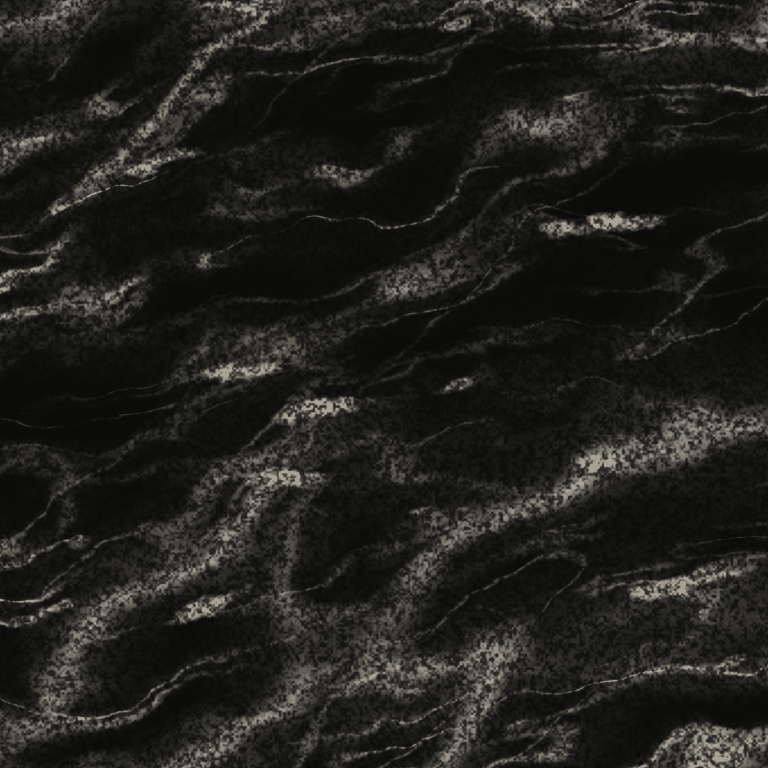
A three.js fragment shader for this texture:

```glsl
// Polished black granite with pale, grainy veins.
// Veins are contour lines of stretched noise in a bent, sheared flow space,
// joined by diagonal cracks and scattered mineral pockets, all over near-black.

varying vec2 vUv;

const vec3 STONE_DARK = vec3(0.042, 0.042, 0.037);
const vec3 VEIN_PALE = vec3(0.66, 0.635, 0.585);

const float FLOW_SLOPE = 0.16;       // rise of the layering to the right
const float BROAD_BEND = 0.22;
const float FINE_BEND = 0.075;
const vec2 STREAK_SCALE = vec2(1.6, 9.0);
const float STREAK_WIDTH = 0.052;
const float STREAK_STRENGTH = 0.66;
const float CRACK_ANGLE = 0.60;
const vec2 CRACK_SCALE = vec2(1.1, 4.5);
const float CRACK_WIDTH = 0.036;
const float CRACK_STRENGTH = 0.52;
const float POCKET_COUNT = 15.0;
const float HAZE_STRENGTH = 0.11;
const float GRAIN_SCALE = 170.0;

float hash(vec2 p) {
  vec3 a = fract(p.xyx * 0.1031);
  a += dot(a, a.yzx + 33.33);
  return fract((a.x + a.y) * a.z);
}

float noise(vec2 p) {
  vec2 i = floor(p);
  vec2 f = fract(p);
  f = f * f * (3.0 - 2.0 * f);
  float low = mix(hash(i), hash(i + vec2(1.0, 0.0)), f.x);
  float high = mix(hash(i + vec2(0.0, 1.0)), hash(i + vec2(1.0, 1.0)), f.x);
  return mix(low, high, f.y);
}

float fbm(vec2 p) {
  float sum = 0.0;
  float amp = 0.5;
  for (int i = 0; i < 4; i++) {
    sum += amp * noise(p);
    p = p * 2.03 + vec2(17.3, 9.1);
    amp *= 0.5;
  }
  return sum / 0.9375;
}

// Bright contour line with a faint halo around it
float vein(vec2 p, float width) {
  float n = mix(noise(p), noise(p * 2.7 + 31.7), 0.25);
  float d = abs(n - 0.5);
  float core = 1.0 - smoothstep(0.0, width, d);
  float halo = 1.0 - smoothstep(0.0, width * 3.5, d);
  return 0.87 * core + 0.13 * halo;
}

// Layers one pale feature over the others without overshooting
float cover(float base, float top) {
  return base + top * (1.0 - base);
}

// Elongated mineral lumps with ragged rims
float pockets(vec2 p, float ragged) {
  float sum = 0.0;
  for (float i = 0.0; i < POCKET_COUNT; i++) {
    vec2 centre = vec2(hash(vec2(i, 3.0)), hash(vec2(i, 47.0)));
    float big = hash(vec2(i, 91.0));
    vec2 d = p - centre;
    d.y -= d.x * mix(0.0, 0.45, hash(vec2(i, 63.0)));
    vec2 size = mix(vec2(0.022, 0.007), vec2(0.07, 0.017), big * big);
    float r = length(d / size) + (ragged - 0.5) * 2.6;
    sum = max(sum, (1.0 - smoothstep(0.4, 1.3, r)) * mix(0.45, 0.85, big));
  }
  return sum;
}

void main() {
  vec2 p = vUv;

  // Bent flow space: x runs along the layering, y across it
  float bend = BROAD_BEND * (fbm(p * vec2(2.0, 3.0) + 4.7) - 0.5)
             + FINE_BEND * (fbm(p * vec2(7.0, 11.0) + 23.1) - 0.5);
  vec2 flow = vec2(p.x, p.y - FLOW_SLOPE * p.x + bend);
  float zone = smoothstep(0.34, 0.60, fbm(flow * vec2(1.5, 4.0) + 61.0));

  // Soft grey haze with very fine layering
  float layering = noise(flow * vec2(6.0, 90.0));
  float cloud = smoothstep(0.42, 0.78, fbm(flow * vec2(2.5, 10.0) + 12.0));
  float pale = HAZE_STRENGTH * (cloud + 0.2 * zone) * (0.4 + 0.9 * layering);

  // Three scales of broken streaks along the layering
  float scale = 1.0;
  for (float i = 0.0; i < 3.0; i++) {
    vec2 shift = vec2(13.7, 29.3) * (i + 1.0);
    float broken = smoothstep(0.42, 0.68, fbm(flow * vec2(3.0, 9.0) * sqrt(scale) + shift));
    float streak = vein(flow * STREAK_SCALE * scale + shift, STREAK_WIDTH * (1.0 + 0.15 * i));
    pale = cover(pale, streak * broken * mix(0.25, 1.0, zone) * STREAK_STRENGTH);
    scale *= 1.8;
  }

  // Diagonal cracks: one wide family and one of hairlines
  float c = cos(CRACK_ANGLE);
  float s = sin(CRACK_ANGLE);
  vec2 across = mat2(c, -s, s, c) * vec2(p.x, p.y + bend);
  float open = smoothstep(0.40, 0.64, fbm(across * vec2(3.0, 5.0) + 7.0));
  float wide = vein(across * CRACK_SCALE + 52.0, CRACK_WIDTH * (0.5 + open));
  float hair = vein(across * CRACK_SCALE * 2.0 + 83.0, CRACK_WIDTH * 0.6);
  pale = cover(pale, CRACK_STRENGTH * open * max(wide, 0.5 * hair));

  pale = cover(pale, pockets(p, fbm(p * vec2(22.0, 34.0))));

  // Crystal grain breaks up everything pale
  float grain = 0.5 * noise(p * GRAIN_SCALE) + 0.5 * noise(p * GRAIN_SCALE * 2.0 + 5.0);
  pale *= 0.3 + 1.4 * smoothstep(0.18, 0.82, grain);

  gl_FragColor = vec4(mix(STONE_DARK, VEIN_PALE, clamp(pale, 0.0, 1.0)), 1.0);
}
```
